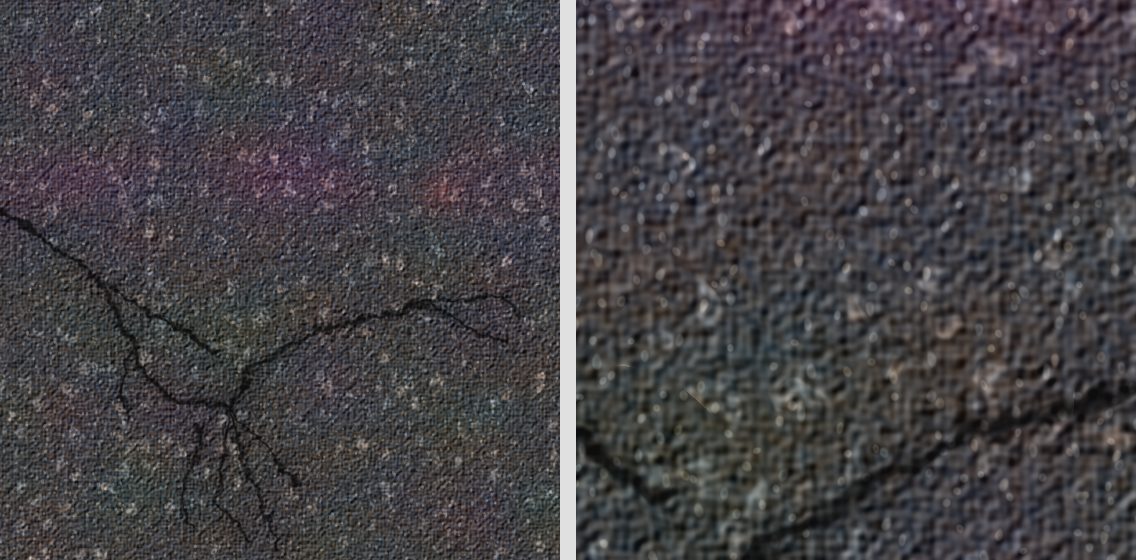
Left: the whole. Right: its middle third, enlarged.
This texture is drawn by a three.js fragment shader. Its source:

```glsl
// Worn dark asphalt: embossed gradient-noise grain with a fine weave,
// scattered pale chips and specks, soft violet and rust stains,
// and branching cracks made from warped distances to line segments.
varying vec2 vUv;

vec2 hash2(vec2 p) {
  vec3 q = fract(p.xyx * vec3(0.1031, 0.1030, 0.0973));
  q += dot(q, q.yzx + 33.33);
  return fract((q.xx + q.yz) * q.zy);
}

float cornerSlope(vec2 cell, vec2 offset) {
  return dot(hash2(cell) * 2.0 - 1.0, offset);
}

// Gradient noise, roughly -0.7 to 0.7
float noise(vec2 p) {
  p += 37.0;
  vec2 i = floor(p), f = fract(p);
  vec2 u = f * f * f * (f * (f * 6.0 - 15.0) + 10.0);
  vec2 e = vec2(1.0, 0.0);
  float low = mix(cornerSlope(i, f), cornerSlope(i + e.xy, f - e.xy), u.x);
  float high = mix(cornerSlope(i + e.yx, f - e.yx), cornerSlope(i + e.xx, f - e.xx), u.x);
  return mix(low, high, u.y);
}

float grainHeight(vec2 p) {
  return 0.7 * noise(p * 155.0) + 0.5 * noise(p * 80.0 + 9.0) + 0.4 * noise(p * 42.0 + 5.0);
}

// Randomly present, randomly stretched blobs: x is coverage, y a random id
vec2 scatter(vec2 p, float density) {
  vec2 cell = floor(p), found = vec2(0.0);
  for (int y = -1; y <= 1; y++) {
    for (int x = -1; x <= 1; x++) {
      vec2 id = cell + vec2(float(x), float(y));
      vec2 place = hash2(id + 11.0), kind = hash2(id + 71.0);
      vec2 d = (p - id - place) * vec2(1.0 + 0.6 * kind.y, 1.0);
      float radius = 0.25 + 0.25 * kind.y;
      float cover = 1.0 - smoothstep(radius * 0.55, radius * 1.15, length(d));
      cover *= step(kind.x, density);
      if (cover > found.x) found = vec2(cover, place.x);
    }
  }
  return found;
}

float segment(vec2 p, vec2 a, vec2 b) {
  vec2 pa = p - a, ba = b - a;
  return length(pa - ba * clamp(dot(pa, ba) / dot(ba, ba), 0.0, 1.0));
}

float bend(vec2 p, vec2 a, vec2 b, vec2 c) {
  return min(segment(p, a, b), segment(p, b, c));
}

// Distance to the branching cracks; side branches are thinned by an offset
float crackDistance(vec2 p) {
  vec2 hub = vec2(0.41, 0.275), fork = vec2(0.176, 0.50);
  float d = bend(p, vec2(0.0, 0.625), vec2(0.085, 0.57), fork);
  d = min(d, bend(p, fork, vec2(0.31, 0.42), vec2(0.39, 0.375)));
  d = min(d, bend(p, fork, vec2(0.228, 0.40), vec2(0.254, 0.336)));
  d = min(d, bend(p, vec2(0.254, 0.336), vec2(0.32, 0.284), hub));
  d = min(d, bend(p, hub, vec2(0.45, 0.336), vec2(0.52, 0.388)));
  d = min(d, bend(p, vec2(0.52, 0.388), vec2(0.65, 0.434), vec2(0.77, 0.46)));
  float thin = bend(p, vec2(0.77, 0.46), vec2(0.892, 0.473), vec2(0.93, 0.44));
  thin = min(thin, bend(p, vec2(0.77, 0.455), vec2(0.83, 0.42), vec2(0.90, 0.38)));
  thin = min(thin, bend(p, hub, vec2(0.455, 0.22), vec2(0.534, 0.14)));
  thin = min(thin, bend(p, hub, vec2(0.443, 0.167), vec2(0.495, 0.02)));
  thin = min(thin, bend(p, hub, vec2(0.384, 0.10), vec2(0.443, 0.036)));
  thin = min(thin, bend(p, vec2(0.36, 0.24), vec2(0.328, 0.10), vec2(0.335, 0.06)));
  thin = min(thin, bend(p, vec2(0.235, 0.37), vec2(0.21, 0.30), vec2(0.23, 0.27)));
  return min(d, thin + 0.0015);
}

void main() {
  vec2 p = vUv;
  vec2 coarse = vec2(noise(p * 22.0), noise(p * 22.0 + 50.0));
  vec2 fine = vec2(noise(p * 65.0), noise(p * 65.0 + 20.0));

  // Ground colour and broad stains
  float band = exp(-pow((p.y - 0.68 - 0.05 * noise(p * 4.0)) / 0.065, 2.0));
  vec3 color = mix(vec3(0.253, 0.246, 0.25), vec3(0.25, 0.242, 0.268), smoothstep(0.4, 0.7, p.y));
  color += vec3(0.05, -0.012, 0.03) * band * (0.7 + 1.5 * noise(p * vec2(5.0, 3.0)));
  color += vec3(0.04, -0.005, -0.04) * noise(p * vec2(8.0, 13.0) + 3.0);
  color += vec3(0.02, -0.025, 0.02) * noise(p * 6.0 + 8.0);
  float rust = exp(-dot(p - vec2(0.79, 0.655), p - vec2(0.79, 0.655)) / 0.0009);
  color += vec3(0.12, 0.03, 0.01) * rust * (0.7 + fine.x);

  // Grain lit from the upper left, rougher beside the cracks
  float crack = crackDistance(p + 0.022 * coarse + 0.012 * fine);
  float shoulder = exp(-crack / 0.025);
  float height = grainHeight(p);
  float relief = height - grainHeight(p + vec2(-0.0024, 0.0024));
  color += 0.12 * height + relief * (0.27 + 0.12 * shoulder);
  color += vec3(0.05, 0.0, -0.05) * noise(p * 95.0 + 17.0);

  // Ragged pale chips in clusters, tinted from cool grey to beige
  vec2 chip = scatter((p + 0.014 * fine + 0.008 * coarse) * 32.0, 0.27 + 0.35 * noise(p * 7.0 + 2.0));
  vec3 chipTint = mix(vec3(0.15, 0.17, 0.18), vec3(0.21, 0.175, 0.15), chip.y);
  color += chipTint * chip.x * clamp(0.75 + 1.5 * height, 0.1, 1.3);

  // Small bright specks
  vec2 speck = scatter((p + 0.003 * fine) * 105.0, 0.24);
  color += mix(vec3(0.13, 0.15, 0.16), vec3(0.18, 0.16, 0.13), speck.y) * speck.x;

  // Woven fine texture
  vec2 thread = sin(p * 6.2832 * 170.0);
  color += 0.017 * thread.x + 0.011 * thread.y;

  // Cracks and the sunken hub where they meet
  float width = 0.0035 + 0.004 * noise(p * 14.0 + 30.0);
  float core = 1.0 - smoothstep(width * 0.4, width + 0.0045, crack);
  float hubShade = exp(-dot(p - vec2(0.425, 0.275), p - vec2(0.425, 0.275)) / 0.0015);
  color *= 1.0 - 0.62 * core;
  color *= 1.0 - 0.14 * shoulder;
  color *= 1.0 - hubShade * vec3(0.28, 0.25, 0.17);

  gl_FragColor = vec4(clamp(color, 0.05, 0.8), 1.0);
}
```
